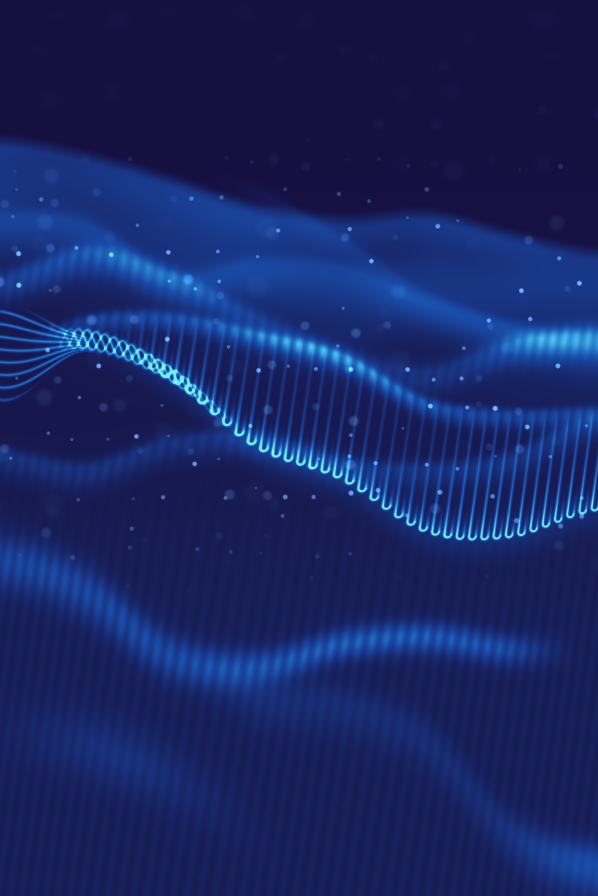
Write a WebGL 1 fragment shader that draws this background.

```glsl
precision highp float;
// Glowing wave of fine hooked threads among blurred blue ridges and drifting specks.
uniform vec2 u_resolution;

const float ASPECT = 1.5;   // design height in units of its width
const float CELL = .0205;   // spacing of the threads
const float SLANT = .14;    // lean of the threads
const float LINE = .0026;   // half width of a sharp line
const float HOOK = .0056;   // radius of the thread ends
const float TAU = 6.28319;
const vec3 NIGHT = vec3(.088, .062, .255);
const vec3 NAVY = vec3(.088, .108, .325);
const vec3 DEEP = vec3(.095, .20, .50);
const vec3 ROYAL = vec3(.10, .30, .66);
const vec3 AZURE = vec3(.14, .46, .77);
const vec3 SKY = vec3(.25, .68, .90);
const vec3 CYAN = vec3(.45, .94, .98);
const vec3 SPECK = vec3(.42, .68, .82);

vec2 hash2(vec2 p) {
  vec3 q = fract(p.xyx * vec3(.1031, .1030, .0973));
  q += dot(q, q.yzx + 33.33);
  return fract((q.xx + q.yz) * q.zy);
}

float gradientNoise(vec2 p) {
  vec2 i = floor(p), f = fract(p), w = f * f * (3. - 2. * f), o = vec2(0., 1.);
  float a = dot(hash2(i) - .5, f), b = dot(hash2(i + o.yx) - .5, f - o.yx);
  float c = dot(hash2(i + o.xy) - .5, f - o.xy), d = dot(hash2(i + 1.) - .5, f - 1.);
  return 2. * mix(mix(a, b, w.x), mix(c, d, w.x), w.y);
}

// Smooth curve through eight evenly spaced heights (fractions of the canvas)
vec4 kernel(vec4 t) {
  t = abs(t);
  vec4 inner = (1.5 * t - 2.5) * t * t + 1.;
  vec4 outer = ((2.5 - .5 * t) * t - 4.) * t + 2.;
  return mix(inner, outer, step(1., t)) * step(t, vec4(2.));
}
float ridge(float x, vec4 a, vec4 b) {
  vec4 t = x * 7. - vec4(0., 1., 2., 3.), wa = kernel(t), wb = kernel(t - 4.);
  return ASPECT * (dot(a, wa) + dot(b, wb)) / dot(wa + wb, vec4(1.));
}
float lowerEdge(float x) {
  return ridge(x, vec4(.603, .616, .577, .501), vec4(.465, .406, .401, .431));
}

float bell(float d, float width) { return exp(-d * d / (width * width)); }
float glow(float d, float above, float below) { return bell(d, d > 0. ? above : below); }

// Palette by light energy from 0 to 1
vec3 ramp(vec3 base, float e) {
  e = clamp(e, 0., 1.) * 5.;
  vec3 c = mix(base, DEEP, min(e, 1.));
  c = mix(c, ROYAL, clamp(e - 1., 0., 1.));
  c = mix(c, AZURE, clamp(e - 2., 0., 1.));
  c = mix(c, SKY, clamp(e - 3., 0., 1.));
  return mix(c, CYAN, clamp(e - 4., 0., 1.));
}

// Blurred ridges behind the sharp wave
float farRidges(float x, float y, float weave) {
  float top = ridge(x, vec4(.846, .829, .802, .771), vec4(.758, .764, .740, .720)) - y;
  float arc = y - ridge(x, vec4(.837, .833, .818, .785), vec4(.730, .668, .635, .622));
  float fold = y - ridge(x, vec4(.755, .746, .688, .703), vec4(.697, .659, .629, .609));
  float band = y - ridge(x, vec4(.684, .716, .691, .642), vec4(.603, .581, .615, .626));
  float folds = gradientNoise(vec2(x * 4. + 2., top * 13. + x));
  float e = smoothstep(-.012, .022, top) * bell(max(top, 0.), .21) * (.25 + .16 * folds);
  e += .1 * glow(arc, .012, .03) * smoothstep(.35, .55, x) + .17 * glow(fold, .018, .04);
  float power = .17 + .2 * bell(x - .22, .22) + .33 * smoothstep(.75, .93, x);
  return e + power * glow(band, .018, .032) * (.85 + .15 * weave);
}

// Large out-of-focus waves in the foreground
float nearRidges(float x, float y, float weave) {
  float d = y - ridge(x, vec4(.375, .340, .268, .255), vec4(.281, .289, .275, .276));
  float branch = y - ridge(x, vec4(.375, .340, .268, .223), vec4(.212, .173, .069, .034));
  float corner = y - .27 + .9 * x * x;
  float width = mix(.042, .024, smoothstep(.1, .6, x));
  float power = (.36 + .13 * bell(x - .62, .22)) * smoothstep(.98, .82, x);
  float e = power * glow(d, width, width * 1.1) * (.86 + .14 * weave);
  power = (.12 + .25 * smoothstep(.8, 1., x)) * smoothstep(.3, .45, x);
  return e + power * glow(branch, .035, .05) + .15 * bell(x - .2, .16) * bell(corner, .055);
}

// Slanted threads that hang from the upper ridge and end in hooks
float hangingThreads(float s, float x, float y, float upper) {
  float u = (fract(s / CELL) - .5) * CELL;
  float v = y - lowerEdge((floor(s / CELL) + .5) * CELL) - HOOK, rise = max(v, 0.);
  float reach = mix(.035, .085, smoothstep(.68, .82, x));
  float arms = bell(u + HOOK, LINE) * (.14 + .78 * exp(-rise / reach))
             + bell(u - HOOK, LINE) * .8 * exp(-rise / .013);
  float e = v > 0. ? arms : .92 * bell(length(vec2(u, v)) - HOOK, LINE);
  return e * smoothstep(.16, .32, x) * smoothstep(.015, -.03, y - upper);
}

// Fan of lines at the left that twists into looping strands
float twistedStrands(float x, float d) {
  float spread = mix(.085, .014, smoothstep(0., .15, x)), v = d / spread;
  float gap = abs(fract(v * 4. + x * 9.) - .5) * spread / 4.;
  float e = .55 * bell(gap, LINE) * smoothstep(1.05, .8, abs(v)) * smoothstep(.18, .1, x);
  float amp = mix(.016, .009, smoothstep(.12, .4, x));
  float window = smoothstep(.08, .15, x) * smoothstep(.42, .28, x);
  for (int i = 0; i < 3; i++) {
    float phase = TAU * (x / .045 + float(i) / 3.);
    float slope = amp * TAU / .045 * cos(phase) - .5;
    float off = (d - .008 - amp * sin(phase)) / sqrt(1. + slope * slope);
    e += .6 * window * bell(off, LINE);
  }
  return e;
}

// Scattered specks, from small and bright to large and faint
float specks(vec2 p) {
  float e = 0.;
  for (int i = 0; i < 4; i++) {
    float k = float(i), size = .05 + .022 * k;
    vec2 g = p / size + 7.3 * k, id = floor(g), trait = hash2(id + 41.7 * k + 9.);
    float radius = (.0035 + .0037 * k) * (.7 + .6 * trait.y);
    float d = length(fract(g) - .25 - .5 * hash2(id + 3.1)) * size;
    float power = step(trait.x, .33) * (.3 + .7 * trait.y) * .85 / (1. + 2.2 * k * k);
    power *= k < 1.5 ? smoothstep(1.3, 1.05, p.y) : 1.;
    e += power * smoothstep(radius * 1.3, radius * .5, d);
  }
  return e * smoothstep(.48, .75, p.y) * (1. - .5 * smoothstep(1.1, 1.5, p.y));
}

void main() {
  vec2 p = gl_FragCoord.xy / u_resolution * vec2(1., ASPECT);
  float x = p.x, y = p.y, lower = lowerEdge(x);
  float upper = ridge(x, vec4(.609, .641, .645, .626), vec4(.602, .549, .536, .539));
  float middle = ridge(x, vec4(.490, .475, .505, .508), vec4(.482, .475, .487, .531));
  float s = x - SLANT * (y - lower), weave = cos(TAU * s / CELL);

  float e = farRidges(x, y, weave) + nearRidges(x, y, weave);
  e += .025 * (1. + weave) * smoothstep(.75, .4, y);
  float crest = (.3 + .28 * bell(x - .55, .2)) * smoothstep(.02, .18, x);
  e += crest * glow(y - upper, .011, .02) * (.8 + .2 * weave);
  e += .21 * glow(y - middle, .016, .03) * (.85 + .15 * weave);
  e += .13 * bell(y - lower, .03) * smoothstep(.1, .3, x);
  e += hangingThreads(s, x, y, upper) + twistedStrands(x, y - lower);

  vec3 base = mix(NAVY, NIGHT, smoothstep(.45, 1.3, y));
  gl_FragColor = vec4(ramp(base, e) + SPECK * specks(p), 1.);
}
```
